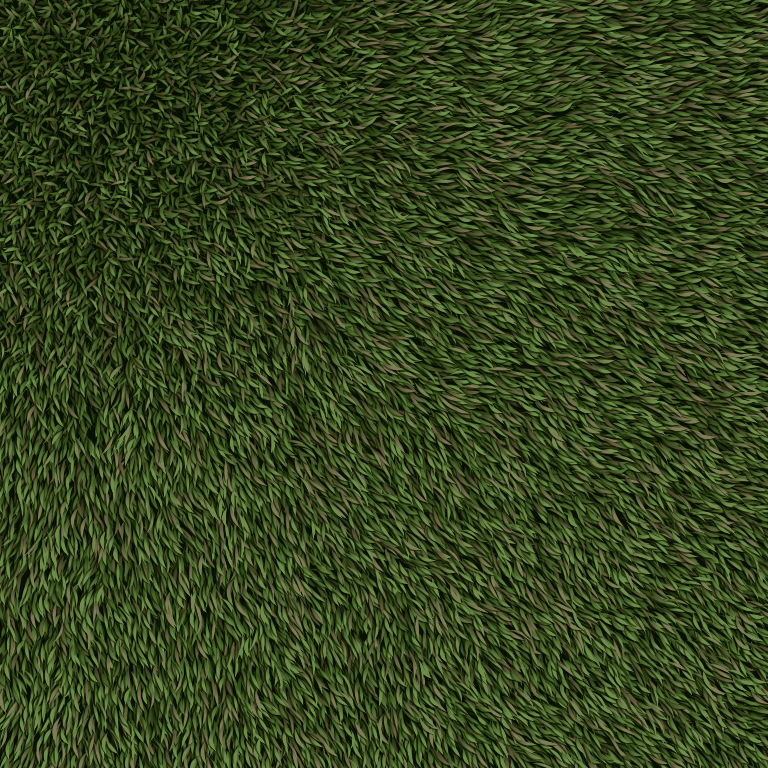
Write a three.js fragment shader that draws this texture.

```glsl
// Dense wind-combed grass seen from above, its blades fanning out from the upper left.
varying vec2 vUv;

// Colour ramp from the gaps between blades up to lit blades
const vec3 DEEP_GREEN = vec3(0.02, 0.045, 0.0);
const vec3 MID_GREEN = vec3(0.17, 0.225, 0.07);
const vec3 LIT_GREEN = vec3(0.385, 0.445, 0.25);
const vec3 DRY_SHIFT = vec3(0.05, -0.045, 0.035);
const float MID_LIGHT = 0.45;

// Blade geometry, in canvas units
const int LAYERS = 7;
const float CELL = 0.016;
const float HALF_LENGTH = 0.0148;
const float HALF_WIDTH = 0.0021;
const float EDGE_SOFTNESS = 0.0009;
const float MAX_BEND = 0.28;

// Shadow cast by each blade on the layers below
const float SHADOW_OFFSET = 0.0013;
const float SHADOW_GROWTH = 0.0012;
const float SHADOW_STRENGTH = 0.5;

// Lay of the grass
const vec2 FAN_CENTRE = vec2(0.1, 0.9);
const float FAN_RADIUS = 0.6;
const float CLUMP_SCALE = 22.0;
const float SWIRL_SCALE = 9.0;

vec2 hash2(vec2 p) {
  vec3 q = fract(p.xyx * vec3(0.1031, 0.1030, 0.0973));
  q += dot(q, q.yzx + 33.33);
  return fract((q.xx + q.yz) * q.zy);
}

float gradientNoise(vec2 p) {
  vec2 i = floor(p);
  vec2 f = fract(p);
  vec2 u = f * f * f * (f * (f * 6.0 - 15.0) + 10.0);
  vec2 e = vec2(0.0, 1.0);
  float a = dot(hash2(i + e.xx) * 2.0 - 1.0, f - e.xx);
  float b = dot(hash2(i + e.yx) * 2.0 - 1.0, f - e.yx);
  float c = dot(hash2(i + e.xy) * 2.0 - 1.0, f - e.xy);
  float d = dot(hash2(i + e.yy) * 2.0 - 1.0, f - e.yy);
  return mix(mix(a, b, u.x), mix(c, d, u.x), u.y);
}

// How far the blades lie over: 0 at the upright centre, 1 where combed flat
float combed(vec2 p) {
  return smoothstep(0.0, FAN_RADIUS, distance(p, FAN_CENTRE));
}

float bladeAngle(vec2 root, float lay, float jitter) {
  vec2 outward = root - FAN_CENTRE;
  float swirl = 0.6 * gradientNoise(root * SWIRL_SCALE)
              + 0.7 * gradientNoise(root * CLUMP_SCALE + 7.0);
  return atan(outward.y, outward.x) + swirl + jitter * mix(1.5, 0.36, lay);
}

// Paints one blade over surface, which holds (light, dryness)
vec2 paintBlade(vec2 surface, vec2 uv, vec2 id, vec2 origin, float height) {
  vec2 root = (id + hash2(id + origin)) * CELL - origin * CELL;
  vec2 shape = hash2(id + origin + 41.0);
  vec2 tone = hash2(id + origin + 83.0);
  vec2 offset = uv - root;
  if (dot(offset, offset) > 1.3 * CELL * CELL) return surface;

  // Position along the blade and across its curved spine
  float lay = combed(root);
  float angle = bladeAngle(root, lay, shape.x * 2.0 - 1.0);
  vec2 along = vec2(cos(angle), sin(angle));
  float len = HALF_LENGTH * mix(0.68, 1.0, lay) * mix(0.7, 1.05, tone.y);
  float t = dot(offset, along) / len;
  float bend = MAX_BEND * (shape.y * 2.0 - 1.0);
  float across = dot(offset, vec2(-along.y, along.x)) - bend * len * (t * t - 0.33);
  float halfWidth = HALF_WIDTH * mix(0.75, 1.15, shape.y) * (1.0 - t * t);

  float shadow = smoothstep(-EDGE_SOFTNESS, EDGE_SOFTNESS,
    halfWidth + SHADOW_GROWTH * (1.0 - t * t) - abs(across + SHADOW_OFFSET));
  float cover = smoothstep(-EDGE_SOFTNESS, EDGE_SOFTNESS, halfWidth - abs(across));

  // Lit toward the tip, dimmer in deep layers and in hollow clumps
  float clump = 1.0 + 0.45 * gradientNoise(root * CLUMP_SCALE);
  float light = mix(0.28, 1.0, height) * mix(0.78, 1.3, tone.x);
  light *= mix(0.7, 1.1, smoothstep(-1.0, 0.5, t)) * clump;
  light *= mix(0.82, 1.03, lay) * mix(1.06, 0.95, root.y);
  float dryness = mix(-0.6, 1.0, smoothstep(0.62, 0.92, tone.y));

  surface.x *= 1.0 - SHADOW_STRENGTH * shadow;
  return mix(surface, vec2(light, dryness), cover);
}

vec3 grassColour(vec2 surface) {
  float light = clamp(surface.x, 0.0, 1.2);
  vec3 colour = mix(DEEP_GREEN, MID_GREEN, min(light / MID_LIGHT, 1.0));
  float lit = max(light - MID_LIGHT, 0.0) / (1.0 - MID_LIGHT);
  colour += (LIT_GREEN - MID_GREEN) * lit;
  return colour + DRY_SHIFT * surface.y * min(light, 1.0);
}

void main() {
  vec2 surface = vec2(0.04, 0.0);
  // Layers from the ground up, each a jittered grid of blades
  for (int layer = 0; layer < LAYERS; layer++) {
    float level = float(layer);
    vec2 origin = hash2(vec2(level, 5.0)) + level * 17.0;
    vec2 cell = floor(vUv / CELL + origin);
    for (int y = -1; y <= 1; y++) {
      for (int x = -1; x <= 1; x++) {
        vec2 id = cell + vec2(float(x), float(y));
        surface = paintBlade(surface, vUv, id, origin, level / float(LAYERS - 1));
      }
    }
  }
  gl_FragColor = vec4(grassColour(surface), 1.0);
}
```
